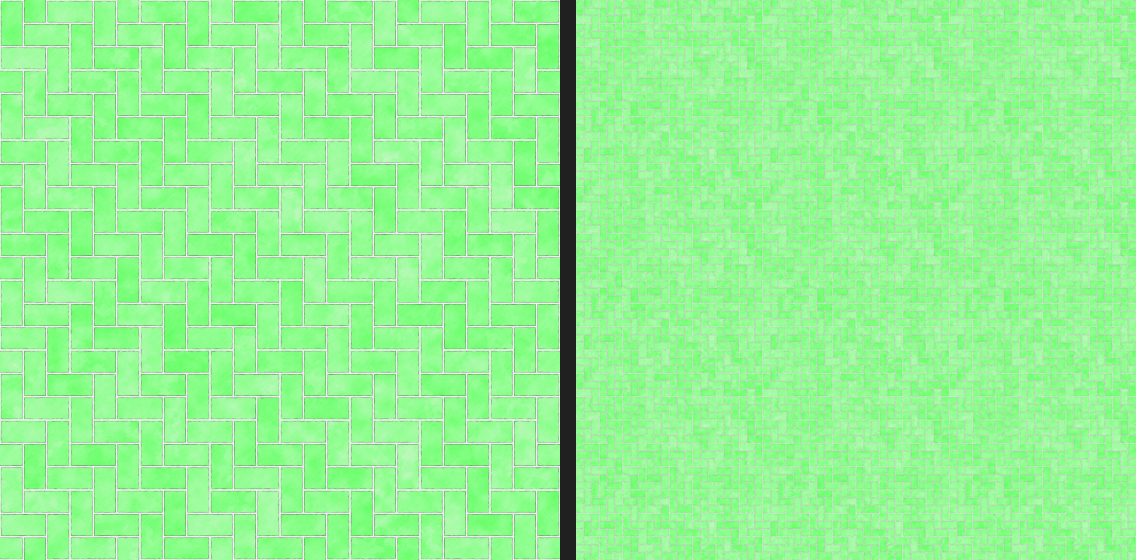
Left, the tile; right, the same tile 3 across and 3 down.
Write a WebGL 1 fragment shader that draws this pattern.

```glsl
precision highp float;
// Herringbone paving of pale green 2:1 tiles on a 24 x 24 cell grid, with white joints.
// Each cell finds its tile from its diagonal; a wrapped tile id seeds the tone and
// the mottling in tile-local coordinates, so the sheet repeats without a seam.

uniform vec2 u_resolution;

float hash(vec2 p) {
  vec3 q = fract(vec3(p.xyx) * 0.1031);
  q += dot(q, q.yzx + 33.33);
  return fract((q.x + q.y) * q.z);
}

float noise(vec2 p) {
  vec2 i = floor(p), f = fract(p);
  f = f * f * (3.0 - 2.0 * f);
  return mix(mix(hash(i), hash(i + vec2(1, 0)), f.x),
             mix(hash(i + vec2(0, 1)), hash(i + vec2(1, 1)), f.x), f.y);
}

float fbm(vec2 p) {
  float sum = 0.0, gain = 0.533;
  for (int i = 0; i < 4; i++) {
    sum += gain * noise(p);
    p = mat2(1.6, 1.2, -1.2, 1.6) * p + 7.3;
    gain *= 0.5;
  }
  return sum;
}

// Signed distance to a rounded box centred on the origin.
float roundBox(vec2 p, vec2 halfSize, float radius) {
  vec2 q = abs(p) - halfSize + radius;
  return length(max(q, 0.0)) + min(max(q.x, q.y), 0.0) - radius;
}

// Lower-left corner (xy) and size (zw) of the herringbone tile over a cell.
vec4 herringbone(vec2 cell) {
  float k = mod(cell.x - cell.y + 3.0, 4.0);
  if (k < 0.5) return vec4(cell - vec2(0, 1), 1, 2);
  if (k < 1.5) return vec4(cell, 1, 2);
  if (k < 2.5) return vec4(cell, 2, 1);
  return vec4(cell - vec2(1, 0), 2, 1);
}

void main() {
  const float CELLS = 24.0;
  vec2 p = gl_FragCoord.xy / u_resolution * CELLS;
  float pixel = CELLS / min(u_resolution.x, u_resolution.y);

  vec4 tile = herringbone(floor(p));
  vec2 local = p - tile.xy;
  vec2 id = mod(tile.xy, CELLS);
  vec2 seed = floor(vec2(hash(id + 3.0), hash(id + 71.0)) * 200.0);
  vec2 s = local + seed;
  float depth = -roundBox(local - 0.5 * tile.zw, 0.5 * tile.zw, 0.06);

  // Glaze: tone per tile, clouds, pale scuffs, faint slanted brushing and grain.
  float pale = 0.555 + 0.13 * (hash(id + 17.0) - 0.5);
  pale += 0.25 * (fbm(s * 1.7) - 0.5);
  float scuff = smoothstep(0.54, 0.66, fbm(s * 2.6 + 40.0));
  pale += 0.07 * scuff * smoothstep(0.35, 0.9, hash(id + 29.0));
  pale += 0.035 * (noise(vec2(s.x + s.y, 6.0 * (s.y - s.x)) * 2.0) - 0.5);
  pale += 0.035 * (noise(s * 19.0) - 0.5);
  pale -= 0.05 * exp(-9.0 * max(depth, 0.0)) * noise(s * 2.2 + 9.0);
  vec3 color = vec3(pale, 0.995 - 0.02 * smoothstep(0.55, 0.75, pale), pale);

  // Chipped grey rim, uneven in width and strength.
  float rough = depth + 0.028 * (noise(s * 11.0) - 0.5);
  float rim = 1.0 - smoothstep(0.06 - 0.5 * pixel, 0.06 + 0.5 * pixel, rough);
  float wear = 0.5 + 0.45 * noise(s * 5.0 + 13.0);
  color = mix(color, vec3(0.47, 0.59, 0.47), rim * wear);

  // Joint between the tiles.
  float joint = 1.0 - smoothstep(0.034 - 0.5 * pixel, 0.034 + 0.5 * pixel,
                                 depth + 0.008 * (noise(s * 8.0) - 0.5));
  vec3 grout = vec3(0.91, 0.94, 0.91) + 0.06 * (noise(s * 14.0) - 0.5);
  color = mix(color, grout, joint);

  gl_FragColor = vec4(color, 1.0);
}
```
